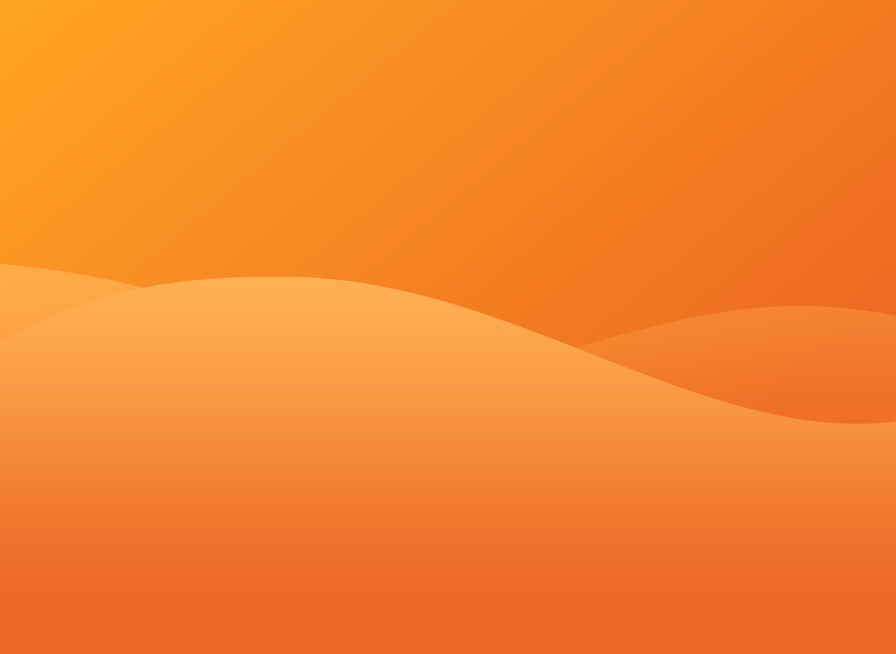
Reproduce this background procedurally as a Shadertoy shader.

```glsl
// Warm rolling dunes under a diagonal amber sky.
// Two translucent hills and one opaque front dune are layered by height
// curves; all positions are fractions of the canvas, measured from the top.

#define SKY_LIGHT vec3(1.000, 0.640, 0.140)
#define SKY_DEEP  vec3(0.930, 0.415, 0.130)
#define SAND_TOP  vec3(1.000, 0.692, 0.318)
#define SAND_BASE vec3(0.922, 0.396, 0.141)
#define CREST     vec2(0.3125, 0.4232)
#define TROUGH    vec2(0.957, 0.648)
#define RIGHT_TOP vec2(0.892, 0.468)
#define LEFT_ALPHA  0.78
#define RIGHT_ALPHA 0.36

const float PI = 3.14159265;

// Front dune: a rounded left flank, then a cubic descent into the trough.
float frontDune(float x) {
    if (x < CREST.x) {
        return CREST.y + 0.102 * pow(1.0 - x / CREST.x, 2.5);
    }
    float t = pow((x - CREST.x) / (TROUGH.x - CREST.x), 1.07);
    return mix(CREST.y, TROUGH.y, t * t * (3.0 - 2.0 * t));
}

// Left hill: a slope that steepens away from the edge.
float leftHill(float x) {
    return 0.4036 + x * (0.11 + 0.737 * x);
}

// Right hill: one cosine swell.
float rightHill(float x) {
    float phase = min(abs(x - RIGHT_TOP.x) / 0.143, PI);
    return RIGHT_TOP.y + 0.0536 * (1.0 - cos(phase));
}

// Smooth coverage of the area below a height curve.
float below(float depth, float curve) {
    float halfWidth = 0.8 / iResolution.y;
    return smoothstep(-halfWidth, halfWidth, depth - curve);
}

void mainImage(out vec4 fragColor, in vec2 fragCoord) {
    vec2 uv = fragCoord / iResolution.xy;
    float x = uv.x;
    float depth = 1.0 - uv.y;

    // Diagonal sky
    float skyBlend = clamp(0.73 * x + 0.64 * depth - 0.03, 0.0, 1.0);
    vec3 color = mix(SKY_LIGHT, SKY_DEEP, skyBlend);

    // Sand shading, shared by every layer
    float fall = clamp((depth - CREST.y) / 0.525, 0.0, 1.0);
    vec3 sand = mix(SAND_TOP, SAND_BASE, mix(fall, smoothstep(0.0, 1.0, fall), 0.5));

    // Translucent hills behind
    float rightFade = RIGHT_ALPHA * (1.0 - 0.6 * smoothstep(0.47, 0.65, depth));
    color = mix(color, sand, rightFade * below(depth, rightHill(x)));
    color = mix(color, sand, LEFT_ALPHA * below(depth, leftHill(x)));

    // Opaque dune in front
    color = mix(color, sand, below(depth, frontDune(x)));

    fragColor = vec4(color, 1.0);
}
```
